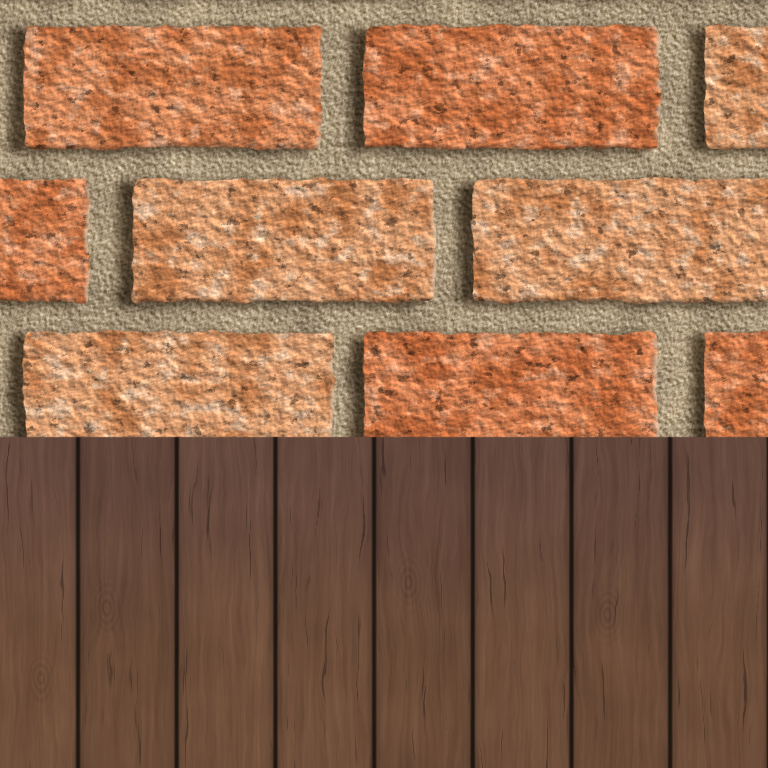
Reproduce this texture procedurally as a Shadertoy shader.

```glsl
float hash(vec2 p) {
    return fract(sin(dot(p, vec2(127.1, 311.7))) * 43758.5);
}

float gradientDot(vec2 cell, vec2 offset) {
    float angle = 6.2832 * hash(cell);
    return dot(vec2(cos(angle), sin(angle)), offset);
}

float gradientNoise(vec2 p) {
    vec2 i = floor(p), f = p - i;
    vec2 u = f * f * f * (f * (f * 6.0 - 15.0) + 10.0);
    vec2 e = vec2(1, 0);
    float low = mix(gradientDot(i, f), gradientDot(i + e.xy, f - e.xy), u.x);
    float high = mix(gradientDot(i + e.yx, f - e.yx), gradientDot(i + e.xx, f - e.xx), u.x);
    return 1.4 * mix(low, high, u.y);
}

float fbm(vec2 p) {
    float sum = 0.0, amplitude = 0.5;
    for (int i = 0; i < 5; i++) {
        sum += amplitude * gradientNoise(p);
        p = mat2(1.6, 1.2, -1.2, 1.6) * p + 3.7;
        amplitude *= 0.55;
    }
    return sum;
}

// Like fbm, but keeps the axes aligned for long fibres
float fibres(vec2 p) {
    return 0.55 * gradientNoise(p) + 0.3 * gradientNoise(p * 2.1 + 5.3)
         + 0.2 * gradientNoise(p * 4.3 + 9.1);
}

float roundedBox(vec2 p, vec2 halfSize, float radius) {
    vec2 q = abs(p) - halfSize + radius;
    return length(max(q, 0.0)) + min(max(q.x, q.y), 0.0) - radius;
}

// Slope of the rough surface towards the upper right light
float relief(vec2 p, vec2 scale) {
    return fbm(p * scale) - fbm((p + vec2(0.0025, 0.003)) * scale);
}

vec3 brickWall(vec2 p, float pixel) {
    // Each cell holds a brick with its mortar on the left and below
    vec2 size = vec2(0.443, 0.1995);
    float row = floor((p.y - 0.777) / size.y);
    vec2 q = p - vec2(0.002 + 0.141 * mod(row, 2.0), 0.777);
    vec2 id = floor(q / size);
    float tone = hash(id + 7.0);

    // Worn outline and cast shadow
    vec2 halfSize = vec2(0.202 - 0.012 * tone * tone, 0.0795);
    vec2 local = q - id * size - 0.03 - halfSize;
    local += 0.007 * vec2(fbm(p * 24.0), fbm(p * 24.0 + 40.0));
    float d = roundedBox(local, halfSize, 0.006);
    float shadow = smoothstep(0.014, -0.012, roundedBox(local + vec2(0.018, 0.004), halfSize, 0.01));

    // Sandy mortar
    vec3 mortar = vec3(0.66, 0.59, 0.48) * (1.0 + 0.25 * fbm(p * 14.0));
    mortar += 0.28 * relief(p, vec2(150.0)) + 0.1 * gradientNoise(p * 260.0);
    mortar = mix(mortar, mortar * vec3(0.42, 0.38, 0.33), shadow);

    // Fired clay with pale patches, pits and chalky right edge
    float patches = fbm(p * 17.0 + id * 5.0) + 0.25 * (0.5 - tone);
    vec3 clay = mix(vec3(0.71, 0.46, 0.29), vec3(0.83, 0.60, 0.43), smoothstep(-0.4, 0.15, patches));
    float pale = smoothstep(0.0, 0.45, fbm(p * vec2(34, 46) + 9.0) + 0.3 * patches);
    clay = mix(clay, vec3(0.87, 0.73, 0.61), 0.85 * pale);
    clay = mix(clay, clay * vec3(0.98, 0.83, 0.76), smoothstep(0.65, 1.0, tone));
    clay *= 1.0 + 0.75 * relief(p, vec2(58, 76));
    clay *= 1.0 - 0.4 * smoothstep(0.2, 0.45, fbm(p * vec2(48, 60) + 70.0));
    float chalk = smoothstep(0.008, 0.0, halfSize.x - local.x) * smoothstep(-0.2, 0.2, fbm(p * 30.0));
    clay = mix(clay, vec3(0.88, 0.80, 0.70), 0.7 * chalk);
    clay *= mix(0.72, 1.0, smoothstep(0.0, 0.007, local.y + halfSize.y));

    return mix(mortar, clay, smoothstep(pixel, -pixel, d));
}

vec3 woodPlanks(vec2 p) {
    float pitch = 0.1285;
    float x = (p.x - 0.1016) / pitch;
    float plank = floor(x), f = x - plank;
    float seed = hash(vec2(plank, 3.0));

    // A knot on some planks bends the grain around it
    vec2 knot = vec2(0.25 + 0.5 * seed, 0.06 + 0.22 * hash(vec2(plank, 8.0)));
    vec2 delta = vec2((f - knot.x) * pitch, (p.y - knot.y) * 0.55);
    float bend = exp(-dot(delta, delta) / 0.00025) * step(0.4, hash(vec2(plank, 5.0)));
    float across = p.x + 0.018 * fbm(vec2(p.x * 14.0, p.y * 4.0 + plank * 17.0));
    across += 0.6 * bend * delta.x;

    // Broad bands, fine fibres and narrow dark cracks
    float bands = fibres(vec2(across * 75.0, p.y * 2.5 + plank * 31.0));
    float fine = fibres(vec2(across * 190.0, p.y * 9.0 + plank * 13.0));
    float crack = smoothstep(0.3, 0.55, fibres(vec2(across * 120.0, p.y * 5.0 - plank * 23.0)));
    float rings = bend * sin(length(delta) * 1100.0 + 3.0 * fbm(p * 25.0));
    float light = 0.66 + 0.35 * (seed - 0.5) + 0.45 * bands + 0.4 * fine
                + 0.3 * fbm(p * 9.0) + 0.22 * rings - 0.25 * bend;
    vec3 wood = mix(vec3(0.34, 0.24, 0.19), vec3(0.45, 0.33, 0.26), light);
    wood *= 1.0 - 0.28 * crack;
    wood *= mix(vec3(1.03, 1.01, 0.95), vec3(0.95, 0.94, 1.0), smoothstep(0.1, 0.42, p.y));

    // Dark seams with softly rounded plank edges
    float seam = min(f, 1.0 - f) * pitch;
    wood *= mix(0.85, 1.0, smoothstep(0.0, 0.013, seam));
    return wood * mix(0.35, 1.0, smoothstep(0.0008, 0.0045, seam));
}

void mainImage(out vec4 fragColor, in vec2 fragCoord) {
    vec2 p = fragCoord / iResolution.xy;
    float pixel = 1.0 / iResolution.y;
    float wall = smoothstep(-pixel, pixel, p.y - 0.431);
    fragColor = vec4(mix(woodPlanks(p), brickWall(p, pixel), wall), 1.0);
}
```
